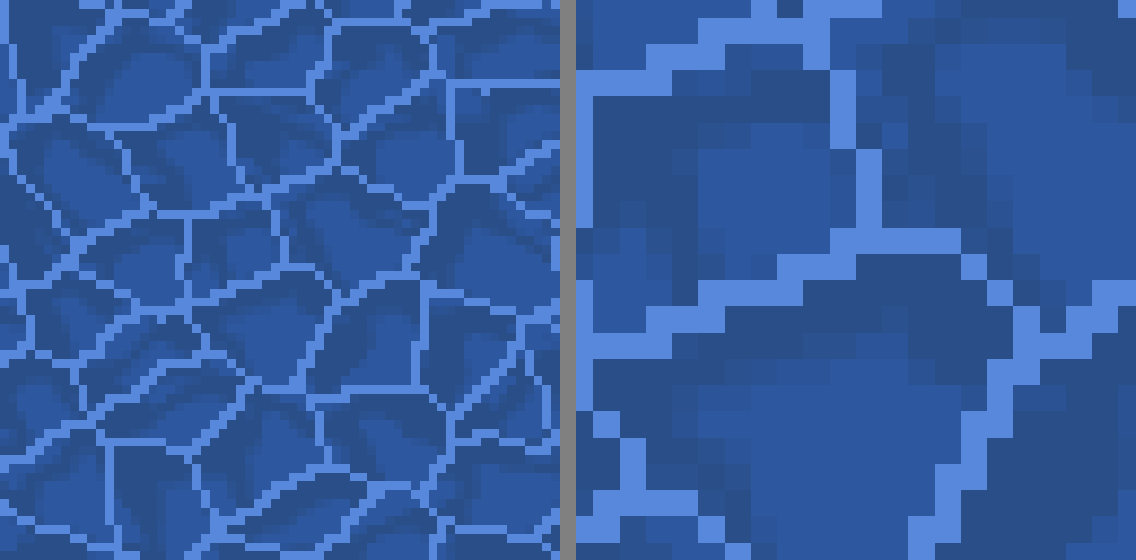
Left, the full canvas; right, a detail of the centre.
A WebGL 1 fragment shader for this texture:

```glsl
precision highp float;
// Blue cracked stone in chunky pixel art: a 64 x 64 block grid over a warped
// Voronoi pattern. Light one-block seams part the stones, and each stone has
// stepped shadow bands that follow its upper and left borders.

uniform vec2 u_resolution;

const float BLOCKS = 64.0;
const vec2 STONES = vec2(5.2, 6.1);

vec2 hash2(vec2 p) {
  vec2 q = vec2(dot(p, vec2(127.1, 311.7)), dot(p, vec2(269.5, 183.3)));
  return fract(sin(q) * 43758.545);
}

float cornerSlope(vec2 corner, vec2 offset) {
  return dot(hash2(corner) * 2.0 - 1.0, offset);
}

float gradientNoise(vec2 p) {
  vec2 i = floor(p), f = fract(p);
  vec2 u = f * f * f * (f * (f * 6.0 - 15.0) + 10.0);
  vec2 x = vec2(1.0, 0.0), y = vec2(0.0, 1.0);
  float low = mix(cornerSlope(i, f), cornerSlope(i + x, f - x), u.x);
  float high = mix(cornerSlope(i + y, f - y), cornerSlope(i + 1.0, f - 1.0), u.x);
  return mix(low, high, u.y);
}

// Block index to stone space, with a slight wobble of the borders.
vec2 stoneSpace(vec2 block) {
  vec2 p = (block + 0.5) / BLOCKS * STONES;
  vec2 wobble = vec2(gradientNoise(p * 2.3), gradientNoise(p * 2.3 + 37.0));
  return p + 0.16 * wobble;
}

vec2 seedOf(vec2 cell) {
  return cell + 0.5 + 0.82 * (hash2(cell + 11.0) - 0.5);
}

// Seed of the stone that holds p.
vec2 nearestSeed(vec2 p) {
  vec2 best = vec2(0.0);
  float bestDist = 1e3;
  for (int y = -1; y <= 1; y++) {
    for (int x = -1; x <= 1; x++) {
      vec2 seed = seedOf(floor(p) + vec2(x, y));
      float dist = length(seed - p);
      if (dist < bestDist) {
        bestDist = dist;
        best = seed;
      }
    }
  }
  return best;
}

// Distance to the stone's border, with lower and right sides pushed away.
float shadowDistance(vec2 p, vec2 home) {
  float nearest = 1e3;
  for (int y = -2; y <= 2; y++) {
    for (int x = -2; x <= 2; x++) {
      vec2 seed = seedOf(floor(p) + vec2(x, y));
      vec2 across = seed - home;
      if (dot(across, across) > 1e-4) {
        vec2 normal = normalize(across);
        float edge = dot(0.5 * (seed + home) - p, normal);
        float facing = dot(normal, vec2(-0.5, 0.86));
        nearest = min(nearest, edge + 0.4 * smoothstep(0.3, -0.4, facing));
      }
    }
  }
  return nearest;
}

void main() {
  vec2 block = floor(gl_FragCoord.xy / u_resolution.y * BLOCKS);
  vec2 p = stoneSpace(block);
  vec2 home = nearestSeed(p);

  // A seam lies where the block to the right or above is another stone.
  float seam = max(distance(home, nearestSeed(stoneSpace(block + vec2(1.0, 0.0)))),
                   distance(home, nearestSeed(stoneSpace(block + vec2(0.0, 1.0)))));

  // Shadow band, broken by lit patches close to the border.
  float grain = gradientNoise(p * vec2(1.6, 2.2) + home * 3.0);
  float depth = shadowDistance(p, home) + 0.22 * grain;
  float light = smoothstep(0.33, 0.45, depth);
  float patches = gradientNoise(p * vec2(1.3, 2.0) + 71.0);
  light = max(light, smoothstep(0.02, 0.14, patches) * smoothstep(0.26, 0.18, depth));
  light = floor(light * 4.0 + 0.5) / 4.0;

  vec3 shadowBlue = vec3(0.165, 0.306, 0.533);
  vec3 stoneBlue = vec3(0.176, 0.345, 0.622);
  vec3 seamBlue = vec3(0.340, 0.535, 0.863);
  vec3 color = mix(shadowBlue, stoneBlue, light);
  color = mix(color, seamBlue, step(1e-3, seam));
  gl_FragColor = vec4(color, 1.0);
}
```
